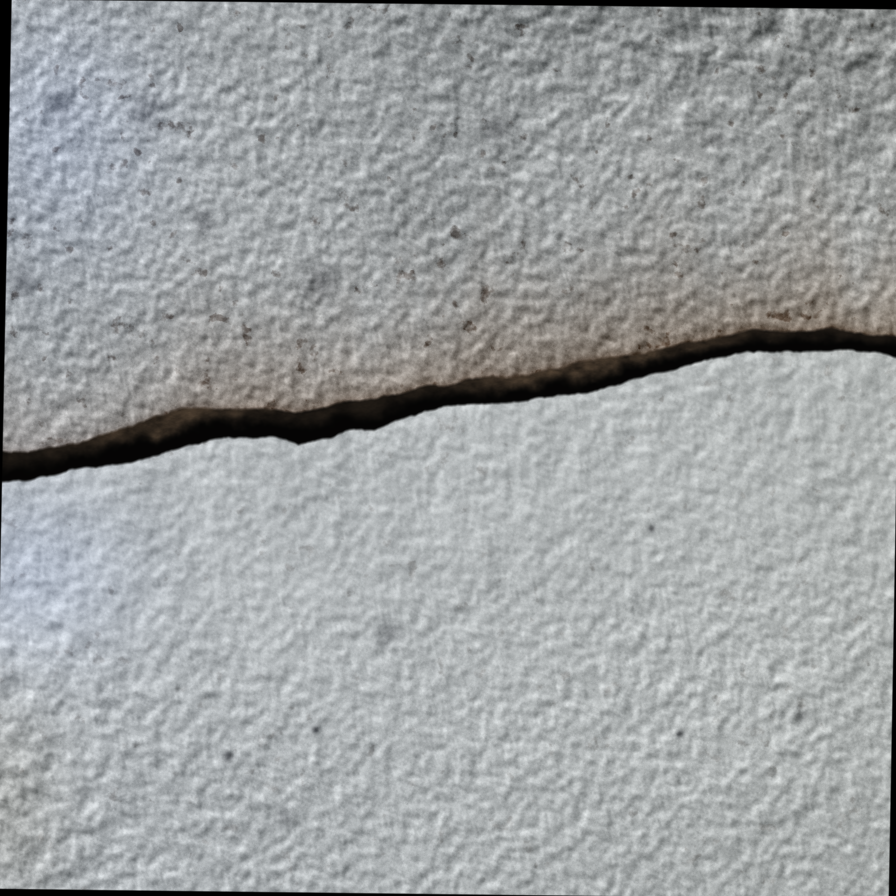
This texture is drawn by a Shadertoy shader. Its source:

```glsl
// Weathered grey plaster split by a dark crack that climbs from left to right.
// Two sampled edge profiles bound the crack; embossed noise gives the grain,
// with soft stains, pits and a slightly tilted black border on top.

const float upperLip[13] = float[13](.495, .504, .530, .543, .539, .556, .573,
                                     .583, .598, .613, .632, .632, .625);
const float lowerLip[13] = float[13](.462, .473, .490, .514, .507, .523, .546,
                                     .553, .564, .587, .605, .611, .603);
// Pits: x, y, radius
const vec3 pits[14] = vec3[14](
    vec3(.228, .752, .010), vec3(.357, .687, .018), vec3(.434, .293, .014),
    vec3(.892, .202, .009), vec3(.759, .181, .004), vec3(.352, .186, .004),
    vec3(.727, .410, .004), vec3(.066, .881, .018), vec3(.553, .858, .016),
    vec3(.163, .878, .018), vec3(.026, .685, .014), vec3(.798, .842, .010),
    vec3(.254, .156, .006), vec3(.318, .089, .010));

float hash(vec2 p) {
    vec3 q = fract(vec3(p.xyx) * .1031);
    q += dot(q, q.yzx + 33.33);
    return fract((q.x + q.y) * q.z);
}

float noise(vec2 p) {
    vec2 i = floor(p), f = fract(p);
    f = f * f * (3. - 2. * f);
    return mix(mix(hash(i), hash(i + vec2(1, 0)), f.x),
               mix(hash(i + vec2(0, 1)), hash(i + vec2(1, 1)), f.x), f.y);
}

float fbm(vec2 p) {
    float sum = 0., amp = .5;
    for (int i = 0; i < 4; i++) {
        sum += amp * noise(p);
        p = mat2(1.6, 1.2, -1.2, 1.6) * p + 17.3;
        amp *= .5;
    }
    return sum;
}

// Slope of a noise height field toward the light
float emboss(vec2 p, float freq) {
    vec2 d = vec2(-.22, .28);
    vec2 q = p * freq + 40.;
    return fbm(q + d) - fbm(q - d);
}

float blob(vec2 p, vec2 centre, vec2 size) {
    vec2 d = (p - centre) / size;
    return exp(-dot(d, d));
}

void mainImage(out vec4 fragColor, in vec2 fragCoord) {
    vec2 p = fragCoord / iResolution.xy;
    float px = 1. / iResolution.y;

    // Crack edges with small chips
    float s = clamp(p.x, 0., .9999) * 12.;
    int k = int(s);
    float t = fract(s);
    float top = mix(upperLip[k], upperLip[k + 1], t);
    float bottom = mix(lowerLip[k], lowerLip[k + 1], t);
    top += .010 * blob(p, vec2(.207, p.y), vec2(.03, 1.))
         + .011 * (fbm(vec2(p.x * 42., 3.)) - .47);
    bottom += .013 * (fbm(vec2(p.x * 36., 9.)) - .47);
    float above = p.y - top, below = bottom - p.y;
    float upper = smoothstep(-.005, .005, p.y - .5 * (top + bottom));

    // Broad tones of the two slabs
    float cloud = fbm(p * 6. + 5.) - .47;
    vec3 upperTone = mix(vec3(.645, .665, .68), vec3(.60, .61, .605), p.x);
    upperTone -= .07 * smoothstep(.78, 1., p.y) * smoothstep(.2, .9, p.x);
    vec3 lowerTone = mix(vec3(.70, .72, .735), vec3(.685, .70, .695), p.x);
    lowerTone -= .035 * smoothstep(.3, 0., p.y);
    vec3 col = mix(lowerTone, upperTone, upper);
    col += cloud * mix(.06, .14, upper);
    col += vec3(-.005, .01, .05) * (blob(p, vec2(.06, .85), vec2(.12, .14))
                                  + blob(p, vec2(.03, .36), vec2(.12, .10)));
    col -= vec3(.05, .06, .08) * blob(p, vec2(0., .10), vec2(.07, .13));

    // Vertical drips under the lower lip
    float drips = fbm(vec2(p.x * 55., p.y * 7.)) - .47;
    col += drips * .10 * (1. - upper) * smoothstep(.38, .05, below);

    // Rust stain rising from the upper lip
    float reach = .045 + .075 * fbm(vec2(p.x * 22., p.y * 5.));
    float stain = upper * exp(-pow(max(above, 0.) / reach, 1.4));
    stain *= mix(.55, 1., smoothstep(.12, .3, p.x));
    col -= stain * vec3(.075, .125, .165);

    // Grain: fine everywhere, coarser at the top right and lower left
    float rough = smoothstep(.7, 1., p.y) * smoothstep(.2, .9, p.x)
                + .8 * blob(p, vec2(0., .12), vec2(.18, .22));
    float strength = mix(.27 + .12 * smoothstep(.1, .4, below), .44, upper);
    col += emboss(p, 105.) * strength;
    col += emboss(p + 3., 48.) * (.10 + .36 * rough);
    float speck = smoothstep(.66, .82, fbm(p * 65. + 8.));
    col -= speck * (.10 + .14 * upper) * vec3(.9, 1., 1.05);

    // Pits and smudges with ragged outlines
    vec2 ragged = p + .012 * (vec2(fbm(p * 60.), fbm(p * 60. + 31.)) - .47);
    for (int i = 0; i < 14; i++) {
        float small = 1. - smoothstep(.004, .010, pits[i].z);
        float mark = blob(mix(ragged, p, small), pits[i].xy, vec2(pits[i].z));
        col -= mark * mix(.17, .36, small) * vec3(1., 1.02, 1.);
    }

    // Pale lower rim, shaded upper rim
    col += .045 * (1. - upper) * exp(-abs(below - .006) / .006);
    col -= upper * exp(-max(above, 0.) / .005) * vec3(.13, .15, .16);

    // Crack interior: broken brown wall fading into black
    float depth = clamp(-above / max(top - bottom, .001), 0., 1.);
    float wall = smoothstep(.75, .15, depth + .7 * (fbm(p * 45. + 2.) - .47));
    float exposed = .35 + .65 * max(blob(p, vec2(.19, p.y), vec2(.09, 1.)),
                                    blob(p, vec2(.66, p.y), vec2(.14, 1.)));
    vec3 rock = vec3(.25, .205, .16) * (.35 + 1.3 * fbm(p * vec2(70., 110.)));
    vec3 inside = mix(vec3(.018, .017, .016), rock, wall * exposed);
    float soft = px + .0012;
    float gap = smoothstep(soft, -soft, above) * smoothstep(soft, -soft, below);
    col = mix(col, inside, gap);

    // Tilted border
    float border = min(min(p.x - .013 + .020 * (1. - p.y), 1.010 - .018 * (1. - p.y) - p.x),
                       min(1.001 - .0115 * p.x - p.y, p.y - .008 + .012 * p.x));
    col *= smoothstep(-px, px, border);
    fragColor = vec4(clamp(col, 0., 1.), 1.);
}
```
